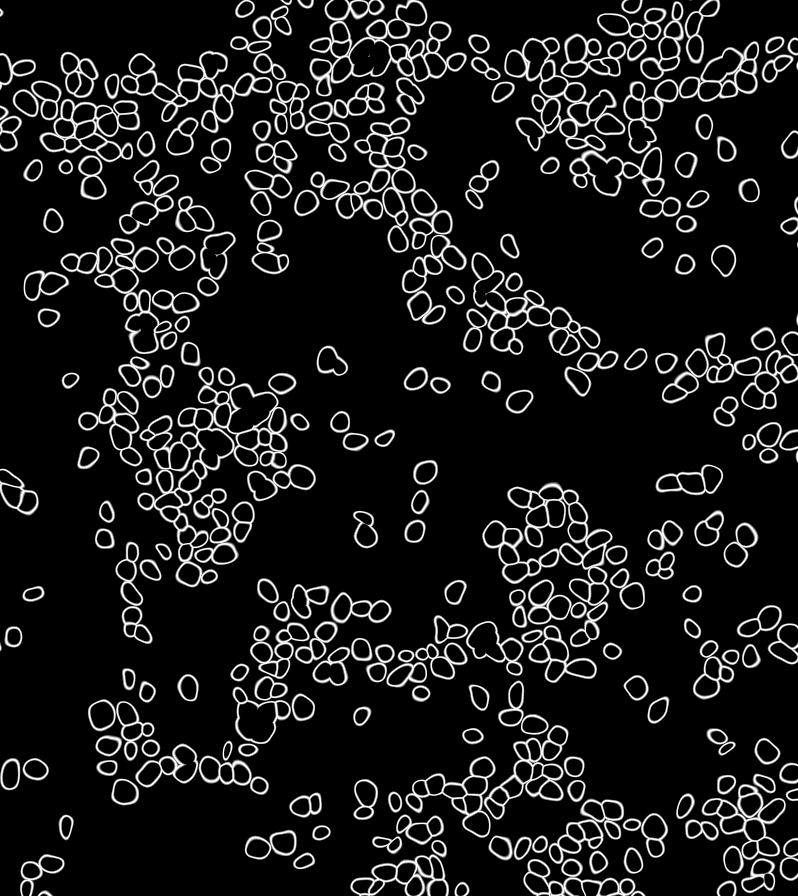
A Shadertoy shader for this pattern:

```glsl
// White outlines of clustered, rounded cells on a black ground.

const vec3 BACKGROUND = vec3(0.0);
const vec3 OUTLINE = vec3(1.0);
const float CELLS_PER_HEIGHT = 46.0;    // grid sites along the canvas height
const float LINE_HALF_WIDTH = 0.00122;  // in canvas heights
const float LINE_SOFTNESS = 0.00166;    // in canvas heights
const float JITTER = 0.6;               // site scatter, in grid units
const vec2 RADIUS_RANGE = vec2(0.34, 0.6);
const float MAX_STRETCH = 1.3;
const float MERGE_CHANCE = 0.13;        // share of 2x2 blocks fused into one blob
const float MERGE_GROWTH = 1.15;
const float MERGE_PULL = 0.3;
const float WARP_FREQUENCY = 1.25;
const float WARP_AMOUNT = 0.36;
const float CHAIN_FREQUENCY = 0.14;     // scale of the chains and voids
const vec2 CHAIN_BAND = vec2(0.02, 0.15);
const float CHAIN_DENSITY = 0.88;
const float VOID_DENSITY = 0.1;

float hash(vec2 p) {
    return fract(sin(dot(p, vec2(127.1, 311.7))) * 43758.5453);
}

vec2 hash2(vec2 p) {
    return vec2(hash(p), hash(p + 57.3));
}

float noise(vec2 p) {
    vec2 i = floor(p), f = fract(p);
    f = f * f * (3.0 - 2.0 * f);
    return mix(mix(hash(i), hash(i + vec2(1, 0)), f.x),
               mix(hash(i + vec2(0, 1)), hash(i + vec2(1, 1)), f.x), f.y);
}

// Chance that a site holds a cell: high along winding chains, low in voids.
float density(vec2 p) {
    vec2 q = p * CHAIN_FREQUENCY + 3.7;
    float n = mix(noise(q), noise(q * 2.1 + 19.0), 0.3);
    return mix(CHAIN_DENSITY, VOID_DENSITY,
               smoothstep(CHAIN_BAND.x, CHAIN_BAND.y, abs(n - 0.5)));
}

// Approximate ellipse distance in x, its gradient in yz.
vec3 ellipse(vec2 p, vec2 radii, float angle) {
    float c = cos(angle), s = sin(angle);
    mat2 turn = mat2(c, -s, s, c);
    vec2 q = turn * p;
    vec2 slope = q / (radii * radii);
    float k0 = length(q / radii);
    float k1 = max(length(slope), 1e-4);
    return vec3(k0 * (k0 - 1.0) / k1, (slope / k1) * turn);
}

// Distance to the nearest outline, in grid units.
float outlineDistance(vec2 p) {
    vec2 base = floor(p);
    vec3 nearest = vec3(9.0, 0.0, 0.0), second = nearest;
    vec2 nearestGroup = vec2(-99.0);

    for (int y = -1; y <= 1; y++)
    for (int x = -1; x <= 1; x++) {
        vec2 id = base + vec2(x, y);
        if (hash(id + 11.9) > density(id)) continue;

        // Site, optionally fused with the others of its block
        vec2 site = id + 0.5 + (hash2(id) - 0.5) * JITTER;
        vec2 block = floor(id * 0.5);
        bool merged = hash(block + 83.1) < MERGE_CHANCE;
        vec2 group = merged ? block + 0.25 : id;
        float radius = mix(RADIUS_RANGE.x, RADIUS_RANGE.y, hash(id + 5.3));
        if (merged) {
            site = mix(site, block * 2.0 + 1.0, MERGE_PULL);
            radius *= MERGE_GROWTH;
        }
        float stretch = mix(1.0, MAX_STRETCH, hash(id + 31.7));
        vec3 cell = ellipse(p - site, radius * vec2(stretch, 1.0 / stretch),
                            6.2832 * hash(id + 71.9));

        // Keep the two nearest distinct groups
        bool same = all(equal(group, nearestGroup));
        if (cell.x < nearest.x) {
            if (!same) second = nearest;
            nearest = cell;
            nearestGroup = group;
        } else if (!same && cell.x < second.x) {
            second = cell;
        }
    }

    // Outside: distance to the rim. Inside: rim or wall shared with a neighbour.
    if (nearest.x > 0.0) return nearest.x;
    float wall = (second.x - nearest.x) / max(length(second.yz - nearest.yz), 0.3);
    return min(-nearest.x, wall);
}

void mainImage(out vec4 fragColor, in vec2 fragCoord) {
    vec2 p = fragCoord / iResolution.y * CELLS_PER_HEIGHT;

    // Bend the plane so that the cells become irregular
    vec2 q = p * WARP_FREQUENCY;
    p += (vec2(noise(q + 41.0), noise(q + 97.0)) - 0.5) * WARP_AMOUNT;

    float d = outlineDistance(p) / CELLS_PER_HEIGHT;
    float soft = max(LINE_SOFTNESS, 0.8 / iResolution.y);
    float line = clamp(0.5 - (d - LINE_HALF_WIDTH) / soft, 0.0, 1.0);
    fragColor = vec4(mix(BACKGROUND, OUTLINE, line), 1.0);
}
```
